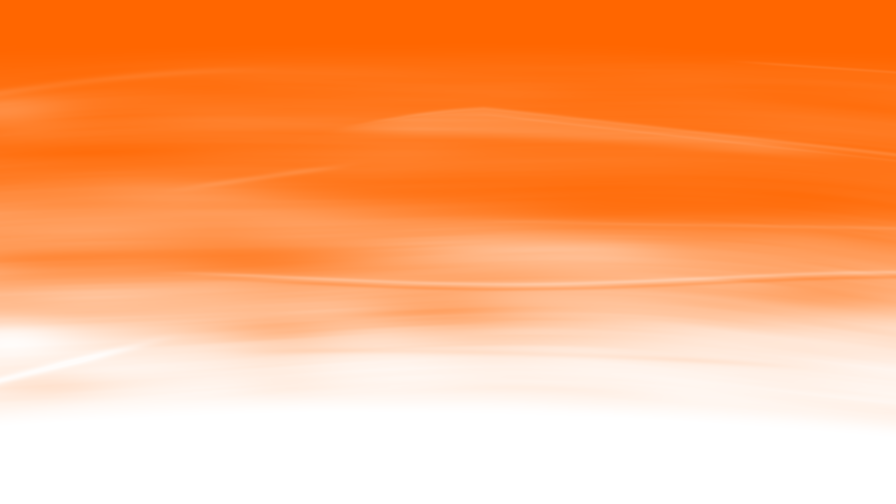
Write a Shadertoy shader that draws this background.

```glsl
// Broad orange brush strokes thinning downward into white paper.

float hash(vec2 p) {
    p = fract(p * vec2(0.1031, 0.1137));
    p += dot(p, p.yx + 33.33);
    return fract((p.x + p.y) * p.x * 17.0);
}

float noise(vec2 p) {
    vec2 i = floor(p), f = fract(p);
    f = f * f * (3.0 - 2.0 * f);
    return mix(mix(hash(i), hash(i + vec2(1, 0)), f.x),
               mix(hash(i + vec2(0, 1)), hash(i + vec2(1, 1)), f.x), f.y);
}

// Soft elliptical patch of thicker or thinner paint
float patchAt(vec2 p, vec2 centre, vec2 radius) {
    vec2 d = (p - centre) / radius;
    return exp(-dot(d, d));
}

// Thin bristle line, given the offset from its curve
float bristle(float offset, float width) {
    return exp(-offset * offset / (width * width));
}

// Window that fades in after a and out before b
float span(float x, float a, float b, float fade) {
    return smoothstep(a, a + fade, x) * (1.0 - smoothstep(b - fade, b, x));
}

// Bristle texture, long along the stroke and fine across it
float bristles(vec2 p) {
    float sum = 0.0, gain = 0.5;
    vec2 scale = vec2(3.0, 22.0);
    for (int i = 0; i < 4; i++) {
        sum += gain * (noise(p * scale + float(i) * 19.7) - 0.5);
        scale *= vec2(1.4, 2.0);
        gain *= 0.65;
    }
    return sum;
}

void mainImage(out vec4 fragColor, in vec2 fragCoord) {
    vec2 p = fragCoord / iResolution.xy;
    p.y = 1.0 - p.y; // depth below the top edge
    float x = p.x, y = p.y;

    // Strokes arch gently across the canvas
    float arch = 0.16 * (x - 0.48) * (x - 0.48);
    vec2 flow = vec2(x, y - arch + 0.012 * sin(x * 7.0 + y * 5.0));

    // Paint thins from top to bottom
    float lowerY = y + 0.03 - 0.06 * smoothstep(0.2, 0.8, x);
    float thin = 0.06 * smoothstep(0.08, 0.14, y - arch * 0.5)
               + 0.06 * smoothstep(0.14, 0.26, y)
               + 0.25 * smoothstep(0.38, 0.49, lowerY)
               + 0.30 * smoothstep(0.50, 0.65, y)
               + 0.25 * smoothstep(0.62, 0.74, y);

    // Crossing stroke: a pale wedge below a curved ridge
    float ridge = mix(0.325, 0.215, smoothstep(0.12, 0.56, x)) + 0.2 * max(x - 0.54, 0.0);
    float wedgeEnd = 0.268 + 0.17 * (x - 0.4) * (x - 0.4);
    float wedge = smoothstep(-0.002, 0.008, y - ridge)
                * (1.0 - smoothstep(-0.014, 0.012, y - wedgeEnd));
    thin += 0.14 * wedge * span(x, 0.34, 0.97, 0.14);
    thin += 0.13 * bristle(y - ridge, 0.004) * span(x, 0.36, 1.1, 0.12);
    thin += 0.05 * bristle(y - ridge - 0.012, 0.003) * span(x, 0.5, 1.1, 0.1);

    // Dense patches
    thin -= 0.09 * patchAt(p, vec2(0.10, 0.30), vec2(0.20, 0.03));
    thin -= 0.06 * patchAt(p, vec2(0.70, 0.39), vec2(0.28, 0.05));
    thin -= 0.22 * patchAt(p, vec2(0.28, 0.52), vec2(0.15, 0.04));
    thin -= 0.10 * patchAt(p, vec2(0.03, 0.52), vec2(0.08, 0.03));
    thin -= 0.20 * patchAt(p, vec2(0.51, 0.62), vec2(0.10, 0.05));
    thin -= 0.13 * patchAt(p, vec2(0.31, 0.65), vec2(0.07, 0.05));
    thin -= 0.15 * patchAt(p, vec2(0.93, 0.59), vec2(0.14, 0.04));
    thin -= 0.07 * patchAt(p, vec2(0.06, 0.76), vec2(0.07, 0.04));
    thin -= 0.05 * patchAt(p, vec2(0.31, 0.74), vec2(0.06, 0.04));

    // Thin patches
    thin += 0.16 * patchAt(p, vec2(0.01, 0.23), vec2(0.07, 0.04));
    thin += 0.12 * patchAt(p, vec2(0.20, 0.38), vec2(0.12, 0.03));
    thin += 0.18 * patchAt(p, vec2(0.60, 0.50), vec2(0.18, 0.035));
    thin += 0.18 * patchAt(p, vec2(0.01, 0.67), vec2(0.08, 0.04));
    thin += 0.08 * patchAt(p, vec2(0.88, 0.67), vec2(0.20, 0.03));

    // Long bristle lines
    thin += 0.07 * bristle(y - 0.185 + 0.28 * x - 0.4 * x * x, 0.007) * span(x, -0.2, 0.34, 0.2);
    thin += 0.08 * bristle(y - 0.122 - 0.12 * (x - 0.82), 0.003) * span(x, 0.8, 1.2, 0.08);
    thin += 0.10 * bristle(y - 0.37 + 0.25 * (x - 0.22), 0.006) * span(x, 0.17, 0.42, 0.1);
    float groove = y - 0.552 - 0.012 * sin(x * 7.0 - 2.4);
    thin += 0.13 * bristle(groove, 0.004) * span(x, 0.15, 1.2, 0.15);
    thin -= 0.10 * bristle(groove - 0.010, 0.004) * span(x, 0.20, 1.2, 0.2);
    thin += 0.07 * bristle(y - 0.438 - 0.03 * (x - 0.5), 0.004) * span(x, 0.5, 1.2, 0.2);
    thin += 0.10 * bristle(y - 0.755 + 0.45 * x, 0.008) * span(x, -0.2, 0.22, 0.12);
    thin -= 0.06 * bristle(y - 0.70 - 0.12 * (x - 0.55) * (x - 0.2), 0.006) * span(x, 0.2, 0.95, 0.2);

    // Fine texture and loose mottling, strongest where paint is half thinned
    float grain = 0.05 + 0.65 * max(thin * (1.0 - thin), 0.0);
    grain *= smoothstep(0.06, 0.16, y);
    thin += grain * bristles(flow);
    thin += grain * 0.3 * (noise(flow * vec2(9.0, 18.0) + 4.0) - 0.5);

    // The last stroke ends in a soft arched edge on bare paper
    float endY = 0.80 + 0.15 * (x - 0.42) * (x - 0.42) + 0.012 * bristles(flow);
    thin = mix(min(thin, 0.98), 1.0, smoothstep(-0.035, 0.025, y - endY));

    vec3 orange = vec3(1.0, 0.40, 0.0), paper = vec3(1.0);
    fragColor = vec4(mix(orange, paper, clamp(thin, 0.0, 1.0)), 1.0);
}
```
